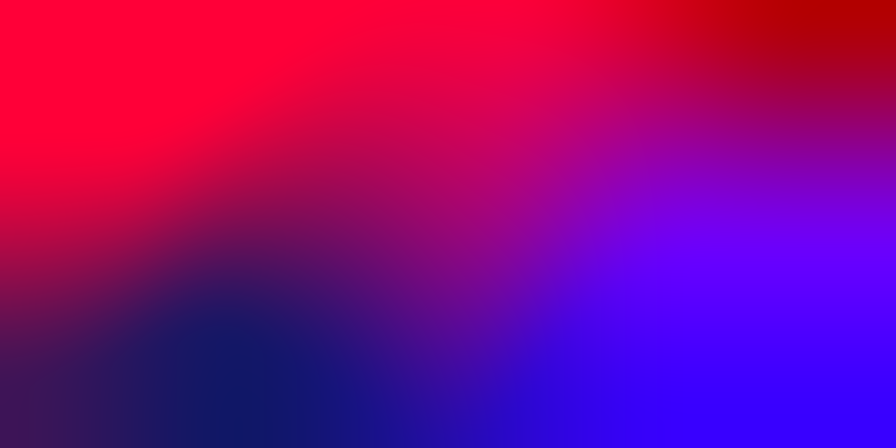
Reproduce this background procedurally as a Shadertoy shader.

```glsl
// Soft colour field: scarlet above, navy at lower left, electric blue at right.
// Each column blends a ceiling colour into a floor colour, and the height and
// softness of that blend drift smoothly across the canvas.

float bump(float x, float centre, float width) {
    float d = (x - centre) / width;
    return exp(-d * d);
}

// Scarlet that darkens to deep red at the right corner
vec3 ceilingColour(float x) {
    return mix(vec3(1.0, 0.0, 0.22), vec3(0.70, 0.0, 0.0), smoothstep(0.55, 0.92, x));
}

// Plum to navy to blue, with a violet lift towards mid height
vec3 floorColour(float x, float depth) {
    vec3 plum = vec3(0.24, 0.08, 0.34);
    vec3 navy = vec3(0.06, 0.09, 0.40);
    vec3 blue = vec3(0.22, 0.0, 1.0);
    vec3 colour = mix(plum, navy, smoothstep(0.0, 0.27, x));
    colour = mix(colour, blue, smoothstep(0.25, 0.78, x));
    float violet = mix(0.05, 0.22, smoothstep(0.4, 0.7, x));
    colour.r += violet * (1.0 - smoothstep(0.45, 0.95, depth));
    return colour;
}

void mainImage(out vec4 fragColor, in vec2 fragCoord) {
    vec2 uv = fragCoord / iResolution.xy;
    float x = uv.x;
    float depth = 1.0 - uv.y;

    // Where the blend starts and ends, measured down from the top
    float start = mix(0.28, -0.08, smoothstep(0.12, 0.5, x))
                + 0.08 * smoothstep(0.5, 0.9, x);
    float end = mix(0.88, 0.60, smoothstep(0.4, 0.8, x))
              + 0.24 * bump(x, 0.52, 0.11)
              - 0.11 * bump(x, 0.23, 0.12);

    float blend = smoothstep(start, end, depth);
    vec3 colour = mix(ceilingColour(x), floorColour(x, depth), blend);
    fragColor = vec4(colour, 1.0);
}
```
